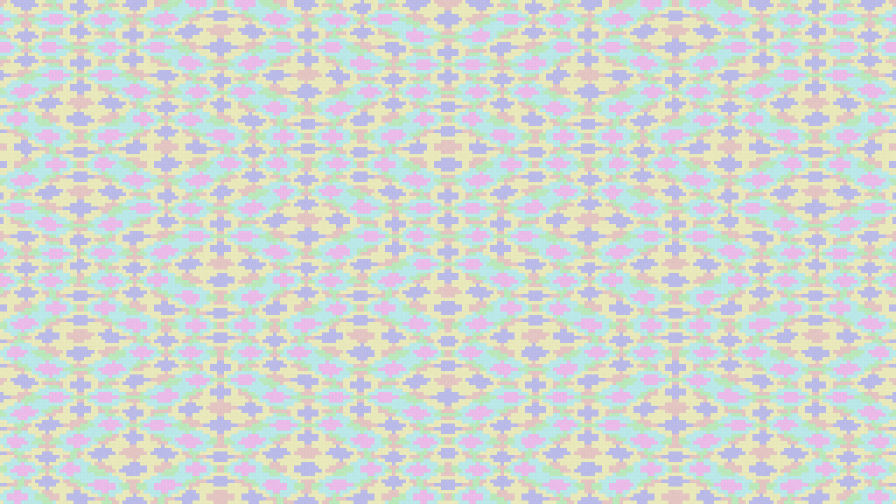
Write a WebGL 1 fragment shader that draws this pattern.

```glsl
precision highp float;
uniform vec2 u_resolution;

const float GOLDEN = 1.618034;
const float THREAD = 1.0 / 144.0;
const float SHORT_GAP = 0.0424;
const float LONG_GAP = 0.0671;
const float FIRST_NODE = 0.0394;
const float DIAMOND_ASPECT = 1.95;

const vec3 BLUE = vec3(0.73, 0.73, 0.91);
const vec3 YELLOW = vec3(0.91, 0.91, 0.73);
const vec3 SALMON = vec3(0.89, 0.77, 0.76);
const vec3 GREEN = vec3(0.73, 0.91, 0.73);
const vec3 CYAN = vec3(0.73, 0.91, 0.91);
const vec3 PINK = vec3(0.92, 0.73, 0.91);

float hash(vec2 p) {
  vec3 q = fract(vec3(p.xyx) * 0.1031);
  q += dot(q, q.yzx + 33.33);
  return fract((q.x + q.y) * q.z);
}

// Number of long gaps before node n of a golden sequence
float longCount(float n) {
  return floor(n / GOLDEN + 0.41);
}

float isLongGap(float n) {
  return longCount(n + 1.0) - longCount(n);
}

// x: 0 at a node, 1 midway to the next; y: kind of the nearest node
vec2 goldenChain(float t, float shortGap, float longGap) {
  float meanGap = shortGap + (longGap - shortGap) / GOLDEN;
  float guess = floor(t / meanGap);
  vec2 result = vec2(0.0);
  for (int i = -2; i <= 2; i++) {
    float n = guess + float(i);
    float start = shortGap * n + (longGap - shortGap) * longCount(n);
    float f = (t - start) / mix(shortGap, longGap, isLongGap(n));
    if (f >= 0.0 && f < 1.0) {
      result = vec2(1.0 - abs(2.0 * f - 1.0), isLongGap(n + step(0.5, f)));
    }
  }
  return result;
}

// Crossing diagonal bands: nodes, strips between them, and open centres
vec3 bandColour(vec2 along, vec2 across) {
  float level = step(0.51, along.x) + step(0.51, across.x);
  float differs = abs(along.y - across.y);
  vec3 node = mix(BLUE, PINK, differs);
  vec3 strip = mix(YELLOW, CYAN, differs);
  vec3 centre = mix(SALMON, GREEN, differs);
  return level < 0.5 ? node : (level < 1.5 ? strip : centre);
}

// The two diagonals mirror each other about the vertical axis
vec3 weave(vec2 p) {
  vec2 q = (floor(p / THREAD) + 0.5) * THREAD;
  float side = q.x / DIAMOND_ASPECT;
  float down = 0.5 - FIRST_NODE - q.y;
  return bandColour(goldenChain(down + side, SHORT_GAP, LONG_GAP),
                    goldenChain(down - side, SHORT_GAP, LONG_GAP));
}

// Fine alternating threads with slight variation
float threadShade(vec2 p, float size) {
  vec2 cell = floor(p / size);
  vec2 f = fract(p / size);
  vec2 ridge = 4.0 * f * (1.0 - f);
  float over = mod(cell.x + cell.y, 2.0);
  return 0.016 * (mix(ridge.x, ridge.y, over) - 0.667)
       + 0.008 * (hash(cell + 200.0) - 0.5);
}

void main() {
  float pixel = 1.0 / u_resolution.y;
  vec2 p = (gl_FragCoord.xy - 0.5 * u_resolution) * pixel;

  // Four samples smooth the edges
  vec3 colour = vec3(0.0);
  for (int i = 0; i < 4; i++) {
    float n = float(i);
    vec2 offset = vec2(mod(n, 2.0), floor(n / 2.0)) * 0.5 - 0.25;
    colour += 0.25 * weave(p + offset * pixel);
  }
  gl_FragColor = vec4(colour + threadShade(p, THREAD), 1.0);
}
```
